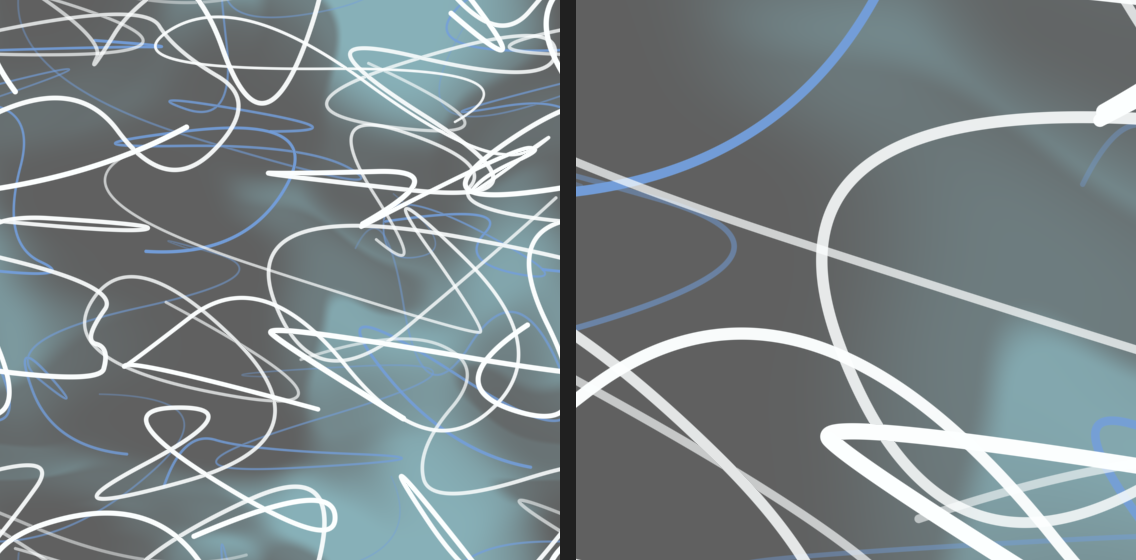
Left, the full canvas; right, a detail of the centre.
Reproduce this pattern procedurally as a Shadertoy shader.

```glsl
const vec3 GRAPHITE = vec3(0.375, 0.378, 0.378);
const vec3 TEAL = vec3(0.53, 0.69, 0.72);
const vec3 BLUE = vec3(0.45, 0.62, 0.86);
const vec3 WHITE = vec3(0.99, 1.0, 1.0);

vec2 hash22(vec2 p) {
    vec3 q = fract(p.xyx * vec3(0.1031, 0.1030, 0.0973));
    q += dot(q, q.yzx + 33.33);
    return fract((q.xx + q.yz) * q.zy);
}

// Value noise repeating over the unit square
float tiledNoise(vec2 uv, vec2 cells, float seed) {
    vec2 p = uv * cells;
    vec2 i = floor(p), f = fract(p);
    f = f * f * f * (f * (f * 6.0 - 15.0) + 10.0);
    vec2 lo = mod(i, cells) + seed, hi = mod(i + 1.0, cells) + seed;
    float bottom = mix(hash22(lo).x, hash22(vec2(hi.x, lo.y)).x, f.x);
    float top = mix(hash22(vec2(lo.x, hi.y)).x, hash22(hi).x, f.x);
    return mix(bottom, top, f.y);
}

// Smoky teal light crossed by flat, darker swathes
vec3 backdrop(vec2 uv) {
    vec2 warp = vec2(tiledNoise(uv, vec2(3.0), 11.0), tiledNoise(uv, vec2(4.0), 23.0)) - 0.5;
    vec2 p = uv + warp * vec2(0.25, 0.14);
    float light = 0.7 * tiledNoise(p, vec2(3.0, 4.0), 37.0) + 0.3 * tiledNoise(p, vec2(6.0, 8.0), 41.0);
    float swathe = smoothstep(0.48, 0.68, tiledNoise(p + warp.yx * 0.1, vec2(4.0, 9.0), 53.0));
    float glow = smoothstep(0.3, 0.8, light) * (1.0 - 0.6 * swathe);
    return mix(GRAPHITE, TEAL, glow);
}

// Distance to a quadratic Bezier curve (x) and the nearest parameter (y)
vec2 bezierDistance(vec2 pos, vec2 A, vec2 B, vec2 C) {
    vec2 a = B - A, b = A - 2.0 * B + C, d = A - pos;
    float k = 1.0 / max(dot(b, b), 1e-6);
    float kx = k * dot(a, b);
    float ky = k * (2.0 * dot(a, a) + dot(d, b)) / 3.0;
    float kz = k * dot(d, a);
    float p = ky - kx * kx;
    float q = kx * (2.0 * kx * kx - 3.0 * ky) + kz;
    float h = q * q + 4.0 * p * p * p;
    vec2 t;
    if (h >= 0.0) {
        vec2 x = (vec2(1.0, -1.0) * sqrt(h) - q) * 0.5;
        vec2 root = sign(x) * pow(abs(x), vec2(1.0 / 3.0));
        t = vec2(root.x + root.y - kx);
    } else {
        float z = sqrt(-p);
        float v = acos(clamp(q / (p * z * 2.0), -1.0, 1.0)) / 3.0;
        float m = cos(v), n = sin(v) * sqrt(3.0);
        t = vec2(m + m, -n - m) * z - kx;
    }
    t = clamp(t, 0.0, 1.0);
    vec2 r0 = d + (2.0 * a + b * t.x) * t.x;
    vec2 r1 = d + (2.0 * a + b * t.y) * t.y;
    float best = dot(r0, r0) < dot(r1, r1) ? t.x : t.y;
    // One refinement step keeps nearly straight curves clean
    vec2 r = d + (2.0 * a + b * best) * best;
    vec2 v = 2.0 * (a + b * best);
    best = clamp(best - dot(r, v) / (dot(v, v) + 1e-5), 0.0, 1.0);
    return vec2(length(d + (2.0 * a + b * best) * best), best);
}

// Random control point of a wandering stroke
vec2 knot(float id, float index, float count, vec2 spread) {
    vec2 centre = fract(id * vec2(0.7549, 0.5698));
    vec2 offset = (hash22(vec2(id * 7.0 + 3.0, index * 5.0 + 1.0)) - 0.5) * spread;
    return centre + offset + vec2(0.0, 0.3 * (index / count - 0.5));
}

// Coverage of one smooth stroke that thins and fades towards its end
float stroke(vec2 uv, float id, int count, vec2 spread, float halfWidth, float fade, float aa) {
    float total = float(count), cover = 0.0;
    vec2 previous = knot(id, 0.0, total, spread);
    vec2 current = knot(id, 1.0, total, spread);
    for (int i = 0; i < count; i++) {
        vec2 next = knot(id, float(i + 2), total, spread);
        vec2 A = 0.5 * (previous + current), C = 0.5 * (current + next);
        vec2 lo = min(min(A, current), C), hi = max(max(A, current), C);
        vec2 middle = 0.5 * (lo + hi);
        vec2 p = uv - round(uv - middle);
        vec2 outside = abs(p - middle) - 0.5 * (hi - lo) - halfWidth - aa;
        if (max(outside.x, outside.y) < 0.0) {
            vec2 hit = bezierDistance(p, A, current, C);
            float along = (float(i) + hit.y) / total;
            float radius = halfWidth * mix(1.0, 0.55, along);
            float edge = 1.0 - smoothstep(-aa, aa, hit.x - radius);
            cover = max(cover, edge * (1.0 - fade * along * along));
        }
        previous = current;
        current = next;
    }
    return cover;
}

void mainImage(out vec4 fragColor, in vec2 fragCoord) {
    vec2 uv = fragCoord / iResolution.y;
    float aa = 0.9 / iResolution.y;
    vec3 color = backdrop(uv);

    // Thin translucent blue strokes
    for (int i = 0; i < 8; i++) {
        float id = float(i) + 61.0;
        vec2 trait = hash22(vec2(id, 9.0));
        float cover = stroke(uv, id, 6, vec2(0.75, 0.45), mix(0.0022, 0.0042, trait.x * trait.x), 0.6, aa);
        color = mix(color, BLUE, cover * mix(0.7, 1.0, trait.y));
    }

    // Bold white strokes on top
    for (int i = 0; i < 9; i++) {
        float id = float(i) + 5.0;
        vec2 trait = hash22(vec2(id, 17.0));
        float cover = stroke(uv, id, 9, vec2(0.95, 0.52), mix(0.0034, 0.0052, trait.x), 0.6 * trait.y, aa);
        color = mix(color, WHITE, cover);
    }
    fragColor = vec4(color, 1.0);
}
```
